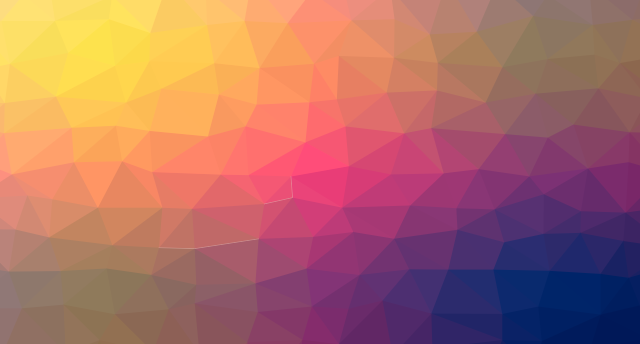
Reproduce this background procedurally as a WebGL 1 fragment shader.

```glsl
precision highp float;
uniform vec2 u_resolution;

// Lattice: cells per canvas, shift of the first vertex, random displacement
const vec2 GRID = vec2(13.5, 9.63);
const vec2 OFFSET = vec2(0.35, 0.70);
const vec2 JITTER = vec2(0.64, 0.60);

// Ramp along each axis, from the upper left to the lower right
const vec3 PALE_YELLOW = vec3(1.00, 0.87, 0.50);
const vec3 YELLOW = vec3(1.00, 0.90, 0.27);
const vec3 ORANGE = vec3(1.00, 0.65, 0.37);
const vec3 PINK = vec3(1.00, 0.25, 0.48);
const vec3 PURPLE = vec3(0.50, 0.21, 0.45);
const vec3 NAVY = vec3(0.00, 0.16, 0.43);
const vec3 MIDNIGHT = vec3(0.00, 0.08, 0.33);

const vec3 CROSS_WARMTH = vec3(0.08, -0.06, 0.0);
const float FACET_VARIATION = 0.025;
const vec3 SEAM_COLOR = vec3(0.90, 0.75, 0.72);
const float SEAM_CHANCE = 0.04;
const float SEAM_WIDTH = 0.0018;
const float SEAM_OPACITY = 0.5;

float hash(vec2 p) {
  return fract(sin(dot(p, vec2(127.1, 311.7))) * 43758.5);
}

float cross2(vec2 a, vec2 b) {
  return a.x * b.y - a.y * b.x;
}

vec3 ramp(float t) {
  float s = clamp(t, 0.0, 1.0) * 6.0;
  vec3 c = mix(PALE_YELLOW, YELLOW, clamp(s, 0.0, 1.0));
  c = mix(c, ORANGE, clamp(s - 1.0, 0.0, 1.0));
  c = mix(c, PINK, clamp(s - 2.0, 0.0, 1.0));
  c = mix(c, PURPLE, clamp(s - 3.0, 0.0, 1.0));
  c = mix(c, NAVY, clamp(s - 4.0, 0.0, 1.0));
  return mix(c, MIDNIGHT, clamp(s - 5.0, 0.0, 1.0));
}

// Average of the two axis ramps; unlike hues turn a little warmer
vec3 gradient(vec2 uv) {
  vec3 across = ramp(uv.x);
  vec3 down = ramp(uv.y);
  vec3 difference = abs(across - down);
  return 0.5 * (across + down) + CROSS_WARMTH * difference.r * difference.g;
}

// Jittered lattice vertex, in units of the canvas height
vec2 vertex(vec2 id, float aspect) {
  vec2 shift = vec2(hash(id), hash(id + 57.3)) - 0.5;
  return (id + OFFSET + JITTER * shift) / GRID * vec2(aspect, 1.0);
}

float edgeDistance(vec2 p, vec2 a, vec2 b) {
  return cross2(b - a, p - a) / length(b - a);
}

float segmentDistance(vec2 p, vec2 a, vec2 b) {
  vec2 ab = b - a;
  return length(p - a - ab * clamp(dot(p - a, ab) / dot(ab, ab), 0.0, 1.0));
}

// Flat facet: colour times coverage in rgb, coverage in alpha
vec4 facet(vec2 p, vec2 a, vec2 b, vec2 c, float aspect, float pixel) {
  float winding = sign(cross2(b - a, c - a));
  float inside = min(edgeDistance(p, a, b) * winding,
    min(edgeDistance(p, b, c) * winding, edgeDistance(p, c, a) * winding));
  float coverage = clamp(inside / pixel + 0.5, 0.0, 1.0);
  vec2 center = (a + b + c) / 3.0;
  float shade = 1.0 + FACET_VARIATION * (2.0 * hash(floor(center * 997.0)) - 1.0);
  return vec4(gradient(center / vec2(aspect, 1.0)) * shade, 1.0) * coverage;
}

void main() {
  float aspect = u_resolution.x / u_resolution.y;
  float pixel = 1.0 / u_resolution.y;
  vec2 uv = gl_FragCoord.xy / u_resolution;
  uv.y = 1.0 - uv.y;
  vec2 p = uv * vec2(aspect, 1.0);
  vec2 home = floor(uv * GRID - OFFSET);
  vec4 sum = vec4(0.0);
  float seam = 0.0;

  // Nearby cells, each split along its shorter diagonal
  for (int j = -1; j <= 1; j++) {
    for (int i = -1; i <= 1; i++) {
      vec2 id = home + vec2(float(i), float(j));
      vec2 a = vertex(id, aspect);
      vec2 b = vertex(id + vec2(1.0, 0.0), aspect);
      vec2 c = vertex(id + vec2(1.0, 1.0), aspect);
      vec2 d = vertex(id + vec2(0.0, 1.0), aspect);
      if (distance(a, c) < distance(b, d)) {
        sum += facet(p, a, b, c, aspect, pixel) + facet(p, a, c, d, aspect, pixel);
      } else {
        sum += facet(p, a, b, d, aspect, pixel) + facet(p, b, c, d, aspect, pixel);
      }
      // Occasional pale hairline along a cell edge
      vec2 end = hash(id + 19.7) < 0.6 ? b : d;
      float line = clamp((0.5 * SEAM_WIDTH - segmentDistance(p, a, end)) / pixel + 0.5, 0.0, 1.0);
      seam = max(seam, line * step(hash(id + 83.1), SEAM_CHANCE));
    }
  }

  vec3 color = sum.a > 0.001 ? sum.rgb / sum.a : gradient(uv);
  gl_FragColor = vec4(mix(color, SEAM_COLOR, seam * SEAM_OPACITY), 1.0);
}
```
